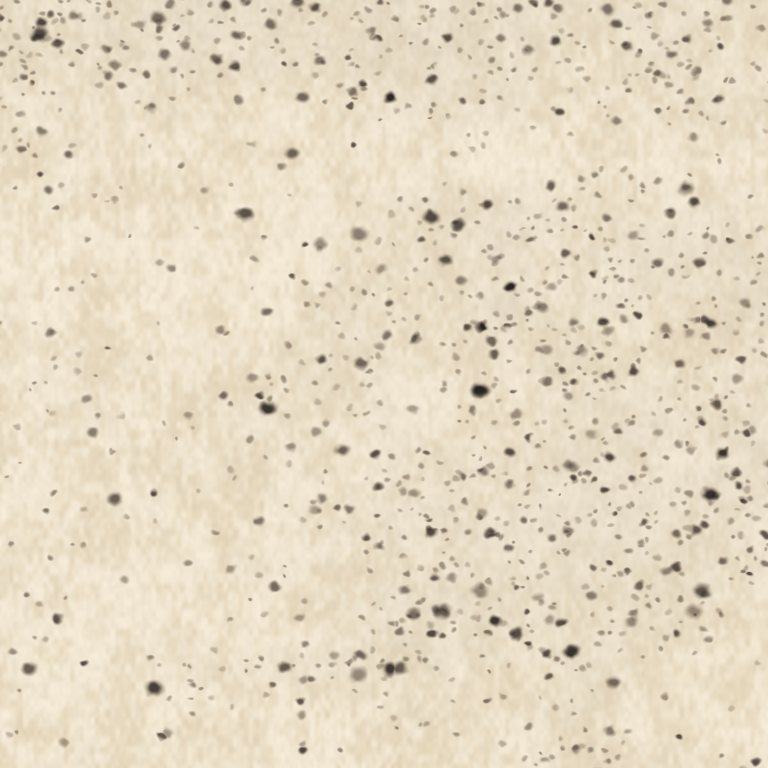
This texture is drawn by a WebGL 1 fragment shader. Its source:

```glsl
precision highp float;
uniform vec2 u_resolution;

#define CREAM vec3(0.950, 0.912, 0.832)
#define SAND vec3(0.898, 0.842, 0.735)
#define GREY_STONE vec3(0.868, 0.828, 0.745)
#define BROWN vec3(0.46, 0.38, 0.30)
#define BLACK vec3(0.15, 0.13, 0.12)
#define BAND_SCALE vec2(2.2, 6.5)
#define CLUMP_SCALE vec2(9.0, 15.0)
#define GRAIN_SCALE vec2(150.0, 85.0)
#define EDGE_WOBBLE 0.0045
#define SPECK_SHARE 0.27

float hash(vec2 p) {
    return fract(sin(dot(p, vec2(127.1, 311.7))) * 43758.5453);
}

vec2 hash2(vec2 p) {
    return vec2(hash(p), hash(p + 41.3));
}

float noise(vec2 p) {
    vec2 cell = floor(p);
    vec2 f = fract(p);
    f = f * f * (3.0 - 2.0 * f);
    float low = mix(hash(cell), hash(cell + vec2(1.0, 0.0)), f.x);
    float high = mix(hash(cell + vec2(0.0, 1.0)), hash(cell + 1.0), f.x);
    return mix(low, high, f.y);
}

// Level bands, broken into clumps, where the dark minerals gather
float mineralDensity(vec2 p) {
    float band = noise(p * BAND_SCALE + 3.7);
    float clump = noise(p * CLUMP_SCALE + 19.1);
    return smoothstep(0.22, 0.85, 0.6 * band + 0.4 * clump);
}

// One size class of soft specks scattered over a jittered grid
float specks(vec2 p, float cells, float share, float radius, float strength) {
    vec2 home = floor(p * cells);
    float ink = 0.0;
    for (int y = -1; y <= 1; y++) {
        for (int x = -1; x <= 1; x++) {
            vec2 id = home + vec2(float(x), float(y));
            vec2 seed = id + cells * 1.7;
            vec2 center = (id + hash2(seed)) / cells;
            float chance = share * (0.2 + 1.8 * mineralDensity(center));
            float present = step(hash(seed + 7.9), chance);
            float size = radius * mix(0.6, 1.25, hash(seed + 23.5));
            vec2 offset = (p - center) * vec2(0.92, 1.08);
            float cover = 1.0 - smoothstep(0.3, 1.2, length(offset) / size);
            float tone = strength * mix(0.5, 1.0, hash(seed + 61.2));
            ink = max(ink, present * tone * cover);
        }
    }
    return ink;
}

// Pale ground: fine upright grain over soft, cloudy patches
vec3 stoneGround(vec2 p) {
    float grain = 0.6 * noise(p * GRAIN_SCALE) + 0.4 * noise(p * GRAIN_SCALE * 0.45 + 8.3);
    float cloud = noise(p * vec2(24.0, 20.0) + 31.0);
    float light = smoothstep(0.2, 0.72, 0.65 * grain + 0.35 * cloud);
    vec3 ground = mix(SAND, CREAM, light);
    float grey = mineralDensity(p) * (0.35 + 0.5 * noise(p * 42.0 + 5.0));
    ground = mix(ground, GREY_STONE, 0.75 * grey);
    float fleck = noise(p * vec2(190.0, 130.0) + 71.0) - 0.5;
    return ground + 0.035 * fleck;
}

void main() {
    vec2 p = gl_FragCoord.xy / u_resolution;

    // Ragged outlines for the specks
    vec2 wobble = vec2(noise(p * 120.0), noise(p * 120.0 + 53.0)) - 0.5;
    vec2 q = p + EDGE_WOBBLE * wobble;

    float large = specks(q, 27.0, SPECK_SHARE * 0.45, 0.0098, 1.0);
    float medium = specks(q, 47.0, SPECK_SHARE * 0.55, 0.0068, 0.85);
    float small = specks(q, 82.0, SPECK_SHARE * 0.6, 0.0046, 0.52);
    float ink = 1.0 - (1.0 - large) * (1.0 - medium) * (1.0 - small);

    vec3 mineral = mix(BROWN, BLACK, ink);
    gl_FragColor = vec4(mix(stoneGround(p), mineral, ink), 1.0);
}
```
